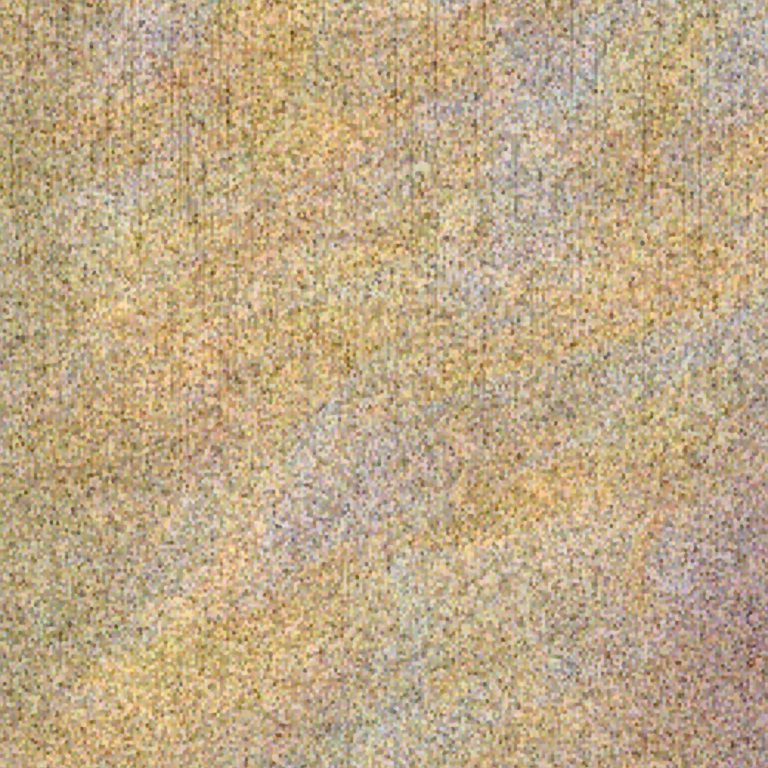
Write a three.js fragment shader that draws this texture.

```glsl
#define GRAIN_DENSITY vec2(248.0, 224.0)
#define GRAIN_CONTRAST 0.27
#define GRAIN_CHROMA 0.22
#define SPECK_DEPTH 0.28
#define THREADS 96.0
#define THREAD_DEPTH 0.13
#define BLOTCH_SCALE vec2(7.0, 14.0)
#define BLOTCH_ANGLE 0.55
#define GOLD vec3(0.805, 0.683, 0.468)
#define LILAC vec3(0.722, 0.685, 0.652)
#define PLUM vec3(0.630, 0.520, 0.500)
#define OLIVE vec3(0.670, 0.610, 0.470)

varying vec2 vUv;

vec3 hash3(vec2 p) {
  vec3 q = fract(p.xyx * vec3(0.1031, 0.1030, 0.0973));
  q += dot(q, q.yxz + 33.33);
  return fract((q.xxy + q.yzz) * q.zyx);
}

mat2 rotation(float angle) {
  float c = cos(angle), s = sin(angle);
  return mat2(c, -s, s, c);
}

// Warped, layered sines stretched along the diagonal, roughly -1 to 1
float blotches(vec2 uv, float seed) {
  vec2 p = rotation(BLOTCH_ANGLE) * uv * BLOTCH_SCALE + seed;
  float sum = 0.0;
  float amplitude = 0.6;
  for (int i = 0; i < 5; i++) {
    float phase = seed + 2.4 * float(i);
    p = rotation(0.4 * sin(phase)) * p;
    p += 0.7 * sin(p.yx * 1.3 + vec2(phase, phase * 1.7));
    sum += amplitude * sin(p.x + phase) * sin(p.y - phase);
    p *= 1.7;
    amplitude *= 0.8;
  }
  return sum;
}

// Soft cellular noise: each jittered grain carries its own tint and darkness
vec3 grains(vec2 uv) {
  vec2 p = uv * GRAIN_DENSITY;
  vec2 cell = floor(p);
  vec3 sum = vec3(0.0);
  float total = 0.0;
  for (int y = -1; y <= 1; y++) {
    for (int x = -1; x <= 1; x++) {
      vec2 id = cell + vec2(float(x), float(y));
      vec3 place = hash3(id + 17.0);
      vec3 tint = hash3(id + 371.0);
      vec2 offset = id + 0.5 + (place.xy - 0.5) * vec2(0.35, 0.7) - p;
      float weight = exp(-4.0 * dot(offset, offset));
      float tone = (place.z - 0.5) * GRAIN_CONTRAST;
      tone -= SPECK_DEPTH * (pow(tint.z, 6.0) - 0.143);
      vec3 chroma = (tint.x - 0.5) * vec3(0.25, 0.05, -1.0);
      chroma += (tint.y - 0.5) * vec3(0.45, -0.35, 0.1);
      sum += weight * (tone + GRAIN_CHROMA * chroma);
      total += weight;
    }
  }
  return sum / total;
}

// Thin dark vertical threads, broken along their length
float threads(vec2 uv) {
  float column = uv.x * THREADS;
  vec3 h = hash3(vec2(floor(column), 5.0));
  float line = 1.0 - smoothstep(0.08, 0.30, abs(fract(column) - 0.5));
  float breaks = 0.5 + 0.5 * sin(uv.y * (9.0 + 14.0 * h.y) + 6.28 * h.z);
  return line * h.x * breaks * mix(0.3, 1.0, smoothstep(0.25, 0.75, uv.y));
}

void main() {
  // Broad gold and lilac patches
  float warmth = blotches(vUv, 1.3);
  float light = blotches(vUv, 6.1);
  float blush = blotches(vUv, 11.7);
  float grey = 0.45 - 0.42 * warmth + 0.25 * (vUv.x - 0.5);
  vec3 color = mix(GOLD, LILAC, smoothstep(-0.1, 1.1, grey));
  color += 0.045 * light + 0.02 * blush * vec3(1.0, -0.5, -0.3);

  // Tinted edges: plum at lower right, olive at left
  float plum = 1.0 - smoothstep(0.0, 0.5, length((vUv - vec2(1.03, 0.1)) * vec2(1.5, 0.85)));
  float olive = 1.0 - smoothstep(0.0, 0.22, vUv.x + 0.04 * light);
  color = mix(color, PLUM, 0.85 * plum);
  color = mix(color, OLIVE, 0.6 * olive);

  // Fine grain and woven lines
  color += grains(vUv) - THREAD_DEPTH * threads(vUv);
  gl_FragColor = vec4(clamp(color, 0.0, 1.0), 1.0);
}
```
